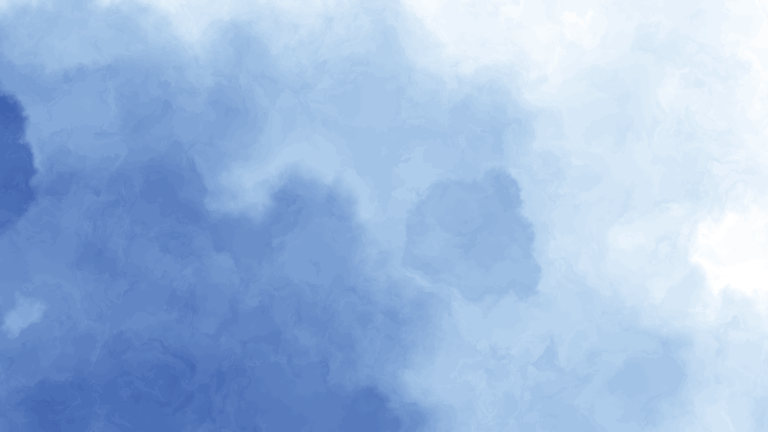
Write a WebGL 1 fragment shader that draws this background.

```glsl
precision highp float;
// Soft blue watercolor washes, deep at lower left and fading to white at right.
uniform vec2 u_resolution;

float hash(vec2 p) {
  vec3 q = fract(vec3(p.xyx) * 0.1031);
  q += dot(q, q.yzx + 33.33);
  return fract((q.x + q.y) * q.z);
}

float noise(vec2 p) {
  vec2 i = floor(p), f = fract(p);
  f = f * f * (3.0 - 2.0 * f);
  return mix(mix(hash(i), hash(i + vec2(1.0, 0.0)), f.x),
             mix(hash(i + vec2(0.0, 1.0)), hash(i + 1.0), f.x), f.y);
}

// Fractal noise centred on zero
float fbm(vec2 p) {
  float sum = 0.0, amp = 0.5;
  for (int i = 0; i < 6; i++) {
    sum += amp * (noise(p) - 0.5);
    p = mat2(1.6, 1.2, -1.2, 1.6) * p + 7.3;
    amp *= 0.54;
  }
  return sum;
}

// Coverage of an elliptical wash
float wash(vec2 p, vec2 center, vec2 radius, float soft) {
  float d = length((p - center) / radius);
  return 1.0 - smoothstep(1.0 - soft, 1.0 + soft, d);
}

// Coverage of a squarish wash
float block(vec2 p, vec2 center, vec2 radius, float soft) {
  vec2 d = abs(p - center) / radius;
  return 1.0 - smoothstep(1.0 - soft, 1.0 + soft, pow(dot(d * d, d * d), 0.25));
}

// Pale paper through sky blue to deep blue
vec3 pigment(float tone) {
  float ink = 1.0 - tone;
  return 1.0 - ink * vec3(1.0, 0.5 + 0.43 * ink, 0.13 + 0.4 * ink);
}

void main() {
  vec2 p = gl_FragCoord.xy / u_resolution.y;
  p.x *= 1.7778 * u_resolution.y / u_resolution.x;

  // Ragged wet edges: q for broad washes, r for small crisp ones
  vec2 fray = vec2(fbm(p * 7.0 + 3.0), fbm(p * 7.0 + 41.0));
  vec2 q = p + 0.22 * fray;
  vec2 r = p + 0.15 * fray + 0.04 * vec2(fbm(p * 26.0 + 9.0), fbm(p * 26.0 + 63.0));

  // Pale ground, brighter towards the top and right
  float tone = mix(0.66, 0.86, smoothstep(0.0, 0.9, q.y));
  tone += 0.14 * smoothstep(1.5, 1.64, q.x) * (1.0 - smoothstep(0.25, 0.55, q.y));
  tone += 0.09 * smoothstep(1.4, 1.78, q.x) * smoothstep(0.25, 0.55, q.y);
  tone += 0.06 * wash(q, vec2(1.25, 1.02), vec2(0.25, 0.2), 0.6);

  // Middle blue and upper left cloud
  tone = mix(tone, 0.7, wash(q, vec2(0.69, 0.49), vec2(0.58, 0.46), 0.22));
  tone = mix(tone, 0.64, wash(r, vec2(0.71, 0.43), vec2(0.52, 0.42), 0.18));
  tone = mix(tone, 0.58, 0.8 * wash(q, vec2(0.38, 0.74), vec2(0.3, 0.2), 0.6));
  tone = mix(tone, 0.49, wash(q, vec2(0.17, 0.68), vec2(0.34, 0.3), 0.35));
  tone = mix(tone, 0.62, 0.6 * wash(r, vec2(0.22, 0.92), vec2(0.2, 0.09), 0.4));
  tone = mix(tone, 0.69, 0.8 * wash(q, vec2(0.61, 0.56), vec2(0.12, 0.08), 0.6));

  // Dark mass at lower left
  tone = mix(tone, 0.52, 0.7 * wash(q, vec2(0.88, 0.14), vec2(0.1, 0.18), 0.5));
  tone = mix(tone, 0.47, wash(q, vec2(0.7, 0.33), vec2(0.18, 0.21), 0.3));
  tone = mix(tone, 0.39, wash(q, vec2(0.3, 0.18), vec2(0.58, 0.41), 0.3));
  tone = mix(tone, 0.46, 0.6 * wash(q, vec2(0.6, 0.4), vec2(0.24, 0.13), 0.6));
  tone = mix(tone, 0.29, 0.75 * wash(q, vec2(0.4, -0.04), vec2(0.52, 0.22), 0.6));
  tone = mix(tone, 0.33, 0.8 * wash(r, vec2(0.83, 0.06), vec2(0.06, 0.05), 0.25));
  tone = mix(tone, 0.35, 0.7 * wash(r, vec2(0.16, 0.48), vec2(0.15, 0.13), 0.4));
  tone = mix(tone, 0.28, wash(r, vec2(0.0, 0.6), vec2(0.085, 0.18), 0.2));
  tone = mix(tone, 0.52, 0.8 * wash(r, vec2(0.02, 0.3), vec2(0.05, 0.035), 0.4));

  // Square patch, then white bloom at right
  tone = mix(tone, 0.575, 0.9 * block(r, vec2(1.09, 0.45), vec2(0.13, 0.125), 0.08));
  tone = mix(tone, 0.88, 0.8 * wash(q, vec2(1.67, 0.42), vec2(0.26, 0.17), 0.6));
  tone = mix(tone, 0.99, wash(r, vec2(1.77, 0.42), vec2(0.16, 0.12), 0.2));

  // Overlapping thin glazes with crisp margins
  for (int i = 0; i < 5; i++) {
    float k = float(i);
    float glaze = fbm(r * (2.4 + 1.9 * k) + 17.0 * k);
    tone += 0.02 * (smoothstep(-0.015, 0.015, glaze) - 0.5);
  }
  tone += 0.06 * fbm(p * 9.0 + 90.0);

  // Gentle tonal terraces
  float level = tone * 50.0;
  tone = (floor(level) + smoothstep(0.3, 0.7, fract(level))) / 50.0;
  gl_FragColor = vec4(pigment(clamp(tone, 0.25, 1.0)), 1.0);
}
```
